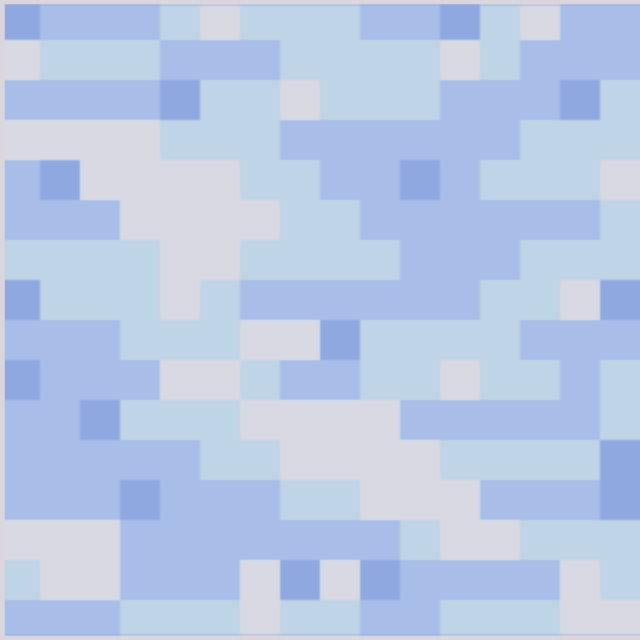
This pattern is drawn by a WebGL 2 fragment shader. Its source:

```glsl
#version 300 es
precision highp float;

uniform vec2 u_resolution;
out vec4 fragColor;

#define GRID 16.0
#define CYCLE 10.2
#define SOFTNESS 0.003
#define FRAME_SIDE 0.0075
#define FRAME_ENDS 0.0065
#define SEED 3.0

const vec3 DEEP_BLUE = vec3(0.56, 0.66, 0.88);
const vec3 MID_BLUE = vec3(0.66, 0.74, 0.91);
const vec3 PALE_CYAN = vec3(0.75, 0.83, 0.90);
const vec3 SOFT_GREY = vec3(0.85, 0.85, 0.89);
const vec3 FRAME_GREY = vec3(0.86, 0.84, 0.87);

float hash(vec2 p) {
    return fract(sin(dot(p, vec2(127.1, 311.7))) * 43758.5453);
}

// One deep blue accent lies somewhere in each block of 8 by 2 cells
bool isAccent(vec2 cell) {
    vec2 size = vec2(8.0, 2.0);
    vec2 block = floor(cell / size);
    vec2 pick = vec2(hash(block + SEED + 31.0), hash(block + SEED + 57.0));
    return all(lessThan(abs(cell - block * size - floor(pick * size)), vec2(0.5)));
}

// Tone of a cell: 0 deep blue, 1 mid blue, 2 cyan, 3 grey
float cellTone(vec2 cell) {
    cell = clamp(cell, 0.0, GRID - 1.0);
    if (isAccent(cell)) return 0.0;

    // Walk along the row through runs of cyan, blue, cyan, grey
    float runEnd = -floor(CYCLE * fract(cell.y * 0.618 + 0.1 * SEED));
    float tone = 2.0;
    for (int i = 0; i < 40; i++) {
        int kind = i & 3;
        float pick = hash(vec2(float(i), cell.y + SEED));
        if (kind == 1) {
            tone = 1.0;
            runEnd += 1.0 + floor(pick * 7.0);
        } else if (kind == 3) {
            tone = 3.0;
            runEnd += 1.0 + floor(pick * 4.3);
        } else {
            tone = 2.0;
            runEnd += floor(pick * 4.6);
        }
        if (runEnd > cell.x + 0.5) break;
    }
    return tone;
}

// Blending tones before colouring gives the edges their cyan fringe
vec3 toneColor(float tone) {
    vec3 color = mix(DEEP_BLUE, MID_BLUE, clamp(tone, 0.0, 1.0));
    color = mix(color, PALE_CYAN, clamp(tone - 1.0, 0.0, 1.0));
    return mix(color, SOFT_GREY, clamp(tone - 2.0, 0.0, 1.0));
}

void main() {
    vec2 uv = gl_FragCoord.xy / u_resolution;
    float soft = max(SOFTNESS, 0.7 / min(u_resolution.x, u_resolution.y));

    // Soft steps between the four cells around the nearest corner
    vec2 p = uv * GRID;
    vec2 corner = floor(p + 0.5);
    vec2 blend = smoothstep(vec2(-soft * GRID), vec2(soft * GRID), p - corner);
    float lower = mix(cellTone(corner - 1.0), cellTone(corner - vec2(0.0, 1.0)), blend.x);
    float upper = mix(cellTone(corner - vec2(1.0, 0.0)), cellTone(corner), blend.x);
    vec3 color = toneColor(mix(lower, upper, blend.y));

    // Thin frame at left, top and bottom, with a faint blue line inside the ends
    float endInset = min(uv.y, 1.0 - uv.y) - FRAME_ENDS;
    float inset = min(endInset, uv.x - FRAME_SIDE);
    float line = 1.0 - smoothstep(0.0, soft, abs(endInset - 0.5 * soft));
    color = mix(color, DEEP_BLUE, 0.4 * line);
    color = mix(FRAME_GREY, color, smoothstep(-0.5 * soft, 0.5 * soft, inset));

    fragColor = vec4(color, 1.0);
}
```
